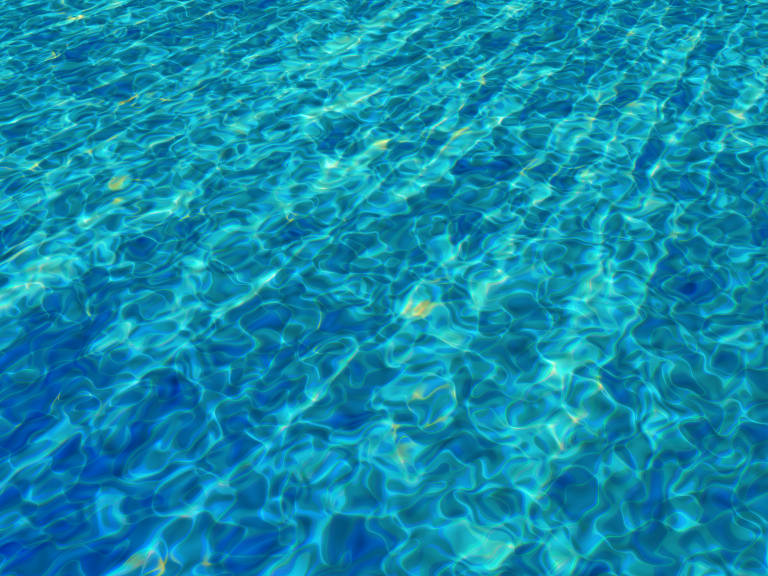
Write a WebGL 1 fragment shader that draws this texture.

```glsl
precision highp float;
uniform vec2 u_resolution;

const vec3 ABYSS = vec3(0.00, 0.23, 0.50);
const vec3 DEEP_BLUE = vec3(0.01, 0.36, 0.63);
const vec3 DARK_TEAL = vec3(0.02, 0.42, 0.57);
const vec3 TEAL = vec3(0.05, 0.52, 0.59);
const vec3 AZURE = vec3(0.04, 0.58, 0.78);
const vec3 CYAN = vec3(0.09, 0.71, 0.78);
const vec3 AQUA = vec3(0.22, 0.80, 0.75);
const vec3 SPARKLE = vec3(0.66, 0.99, 0.96);

// Sine-free hash giving a gradient in -1..1
vec2 hashGradient(vec2 cell) {
  vec3 h = fract(cell.xyx * vec3(0.1031, 0.1030, 0.0973));
  h += dot(h, h.yzx + 33.33);
  return 2.0 * fract((h.xx + h.yz) * h.zy) - 1.0;
}

float noise(vec2 p) {
  vec2 cell = floor(p);
  vec2 f = p - cell;
  vec2 ease = f * f * f * (f * (f * 6.0 - 15.0) + 10.0);
  vec2 e = vec2(1.0, 0.0);
  float a = dot(hashGradient(cell), f);
  float b = dot(hashGradient(cell + e), f - e);
  float c = dot(hashGradient(cell + e.yx), f - e.yx);
  float d = dot(hashGradient(cell + e.xx), f - e.xx);
  return mix(mix(a, b, ease.x), mix(c, d, ease.x), ease.y);
}

vec2 noisePair(vec2 p) {
  return vec2(noise(p), noise(p + vec2(37.2, 11.7)));
}

// Caustic fold: a bright crest with a sheet fading away on one side
float fold(float n, float width) {
  float sheet = exp(-max(n / (5.0 * width), -n / (0.7 * width)));
  float crest = exp(-abs(n) / (0.6 * width));
  return 0.6 * sheet + 0.65 * crest;
}

// Level plane seen in perspective, converging on a vanishing point
vec2 toPlane(vec2 p, vec2 vanishing, float depth) {
  float scale = 1.0 / (vanishing.y - p.y);
  return vec2((p.x - vanishing.x) * scale, depth * scale);
}

// Brightness of refracted light: long streaks on the floor, cells on the surface
float light(vec2 cells, vec2 ground) {
  float streaks = fold(noise(vec2(ground.x * 6.3, ground.y * 0.45) + 3.0), 0.024);
  float mesh = fold(noise(cells * 9.5 + 21.0), 0.030);
  float fineMesh = fold(noise(cells * vec2(16.0, 18.0) + 47.0), 0.036);
  float patches = noise(cells * 4.2 + 9.0);
  float islands = noise(cells * 11.0 + 63.0);
  float rings = sin(24.0 * islands + 9.0 * patches);
  return 0.235 + 0.50 * streaks + 0.38 * mesh + 0.28 * fineMesh
    + 0.22 * patches + 0.54 * islands + 0.12 * rings;
}

vec3 waterColor(float t) {
  vec3 c = mix(ABYSS, DEEP_BLUE, smoothstep(-0.18, 0.07, t));
  c = mix(c, DARK_TEAL, smoothstep(0.10, 0.21, t));
  c = mix(c, TEAL, smoothstep(0.30, 0.41, t));
  c = mix(c, AZURE, smoothstep(0.50, 0.55, t));
  c = mix(c, CYAN, smoothstep(0.59, 0.66, t));
  c = mix(c, AQUA, smoothstep(0.82, 0.92, t));
  return mix(c, SPARKLE, smoothstep(1.02, 1.42, t));
}

vec3 pool(vec2 p) {
  vec2 surface = toPlane(p, vec2(1.1, 1.9), 1.9) * 1.9;
  vec2 ripple = 0.038 * noisePair(surface * 7.0) + 0.025 * noisePair(surface * 19.0 + 5.0);
  vec2 cells = surface + ripple;
  vec2 ground = toPlane(p, vec2(1.5, 1.45), 1.4) + 0.9 * ripple;
  float corner = 1.0 - smoothstep(0.1, 0.8, length(p * vec2(0.8, 1.1)));
  float shade = 0.01 - 0.14 * corner;

  // Each channel bends by a different amount
  vec2 spread = vec2(0.0042, -0.0035);
  float red = light(cells - spread, ground - spread) + shade;
  float green = light(cells, ground) + shade;
  float blue = light(cells + spread, ground + spread) + shade;
  vec3 color = vec3(waterColor(red).r, waterColor(green).g, waterColor(blue).b);
  color += corner * vec3(-0.02, -0.05, 0.05);

  // Fine wavelets on the surface
  color *= 1.0 + 0.42 * noise(cells * vec2(27.0, 34.0) + 13.0);

  // Scattered warm glints, mostly on the far left
  float zone = smoothstep(0.08, 0.34, noise(surface * 5.5 + 81.0));
  zone *= mix(1.0, 0.5, smoothstep(0.3, 1.2, p.x));
  float glint = smoothstep(0.0, 0.2, noise(cells * 19.0 + 29.0)) * smoothstep(0.5, 0.8, green);
  return color + zone * glint * vec3(0.50, 0.02, -0.30);
}

void main() {
  // Four samples per pixel keep the thin folds smooth
  vec3 color = vec3(0.0);
  for (int i = 0; i < 4; i++) {
    float k = float(i);
    vec2 offset = vec2(mod(k, 2.0), floor(k * 0.5)) * 0.5 - 0.25;
    color += pool((gl_FragCoord.xy + offset) / u_resolution.y);
  }
  gl_FragColor = vec4(clamp(color * 0.25, 0.0, 1.0), 1.0);
}
```
